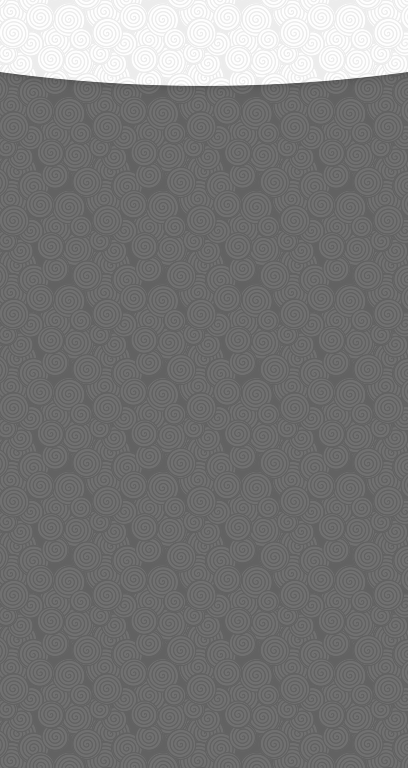
This pattern is drawn by a WebGL 2 fragment shader. Its source:

```glsl
#version 300 es
precision highp float;
// Overlapping spiral discs in a repeating tile, under a pale curved header.

uniform vec2 u_resolution;
out vec4 outColor;

const float TAU = 6.2831853;
const float CANVAS_WIDTH = 612.0; // pattern units across the canvas
const float TILE = 140.5;         // repeat length in pattern units
const float RING_GAP = 5.3;       // distance between spiral turns
const float LINE_HALF = 1.05;     // half width of a groove
const int DISC_COUNT = 16;

// Discs of one tile, topmost first: centre x, centre y (downward), radius.
const vec3 DISCS[DISC_COUNT] = vec3[DISC_COUNT](
  vec3(97.0, 87.5, 24.0), vec3(67.0, 30.0, 23.5),
  vec3(137.5, 63.5, 22.0), vec3(13.0, 126.0, 21.5),
  vec3(20.0, 19.0, 21.5), vec3(87.0, 118.0, 17.0),
  vec3(58.0, 97.0, 17.5), vec3(123.0, 102.5, 20.0),
  vec3(108.0, 132.5, 20.0), vec3(40.0, 67.0, 26.0),
  vec3(127.0, 36.0, 24.0), vec3(20.0, 97.0, 26.0),
  vec3(50.0, 129.5, 28.0), vec3(93.0, 55.0, 30.0),
  vec3(103.0, 14.0, 30.0), vec3(78.0, 0.0, 40.0)
);

// Shortest offset between a point and a centre on the repeating tile.
vec2 wrapOffset(vec2 p, vec2 centre, float period) {
  return mod(p - centre + 0.5 * period, period) - 0.5 * period;
}

// Soft line mask from the distance to its middle.
float lineMask(float dist, float halfWidth, float aa) {
  return 1.0 - smoothstep(halfWidth - 0.5 * aa, halfWidth + 0.5 * aa, dist);
}

// Raised band of a spiral disc: 1 on the band, 0 in grooves and rim.
float spiralBand(vec2 offset, float radius, float aa) {
  float r = length(offset);
  float turn = atan(offset.y, offset.x + 1e-4) / TAU;
  float phase = fract(r / RING_GAP - turn);
  float groove = lineMask(abs(phase - 0.5) * RING_GAP, LINE_HALF, aa);
  float rim = lineMask(abs(r - radius + 0.8), 1.1, aa);
  return 1.0 - max(groove, rim);
}

// Composite the discs of a tile from front to back.
float spiralPattern(vec2 p, float aa) {
  float band = 0.0;
  float uncovered = 1.0;
  for (int i = 0; i < DISC_COUNT; i++) {
    vec3 disc = DISCS[i];
    vec2 offset = wrapOffset(p, disc.xy, TILE);
    float cover = lineMask(length(offset), disc.z, aa);
    band += uncovered * cover * spiralBand(offset, disc.z, aa);
    uncovered *= 1.0 - cover;
  }
  return band;
}

// Downward position of the header's lower edge, in canvas widths.
float headerEdge(float x) {
  float side = 2.0 * x - 1.0;
  return 0.2105 - 0.0340 * side * side;
}

void main() {
  // Canvas widths, measured down from the top left.
  vec2 uv = vec2(gl_FragCoord.x, u_resolution.y - gl_FragCoord.y) / u_resolution.x;
  float pixel = 1.0 / u_resolution.x;

  vec2 p = uv * CANVAS_WIDTH - vec2(204.0, 384.0);
  float band = spiralPattern(p, pixel * CANVAS_WIDTH);

  // Grey ground with a thin shadow below the header.
  float below = uv.y - headerEdge(uv.x);
  float ground = mix(0.385, 0.445, band);
  ground *= 1.0 - 0.16 * exp(-max(below, 0.0) / 0.010);

  float header = mix(0.925, 0.995, band);
  float shade = mix(header, ground, smoothstep(-0.6 * pixel, 0.6 * pixel, below));
  outColor = vec4(vec3(shade), 1.0);
}
```
